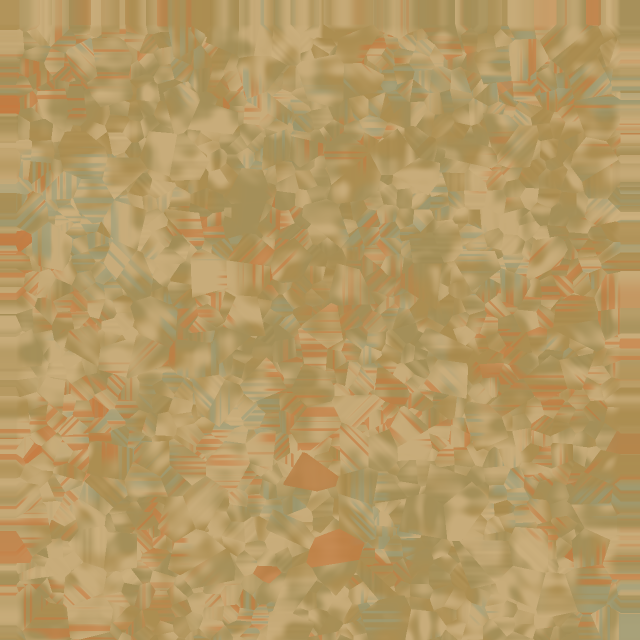
Write a WebGL 2 fragment shader that draws this texture.

```glsl
#version 300 es
precision highp float;

uniform vec2 u_resolution;
out vec4 fragColor;

const vec3 OLIVE = vec3(0.645, 0.562, 0.348);
const vec3 OCHRE = vec3(0.675, 0.555, 0.318);
const vec3 SAND = vec3(0.785, 0.675, 0.478);
const vec3 RUST = vec3(0.775, 0.475, 0.245);
const vec3 SAGE = vec3(0.610, 0.625, 0.490);

// Integer hash giving two values in 0..1
vec2 hash2(vec2 cell, float seed) {
  uvec2 q = uvec2(ivec2(cell) + 4096) * uvec2(1597u, 3571u);
  uint n = (q.x ^ q.y) + uint(seed) * 7919u;
  n = n * 747796405u + 289133645u;
  n = ((n >> ((n >> 28u) + 4u)) ^ n) * 277803737u;
  n = (n >> 22u) ^ n;
  return vec2(n & 65535u, n >> 16u) / 65535.0;
}

float valueNoise(vec2 p, float seed) {
  vec2 i = floor(p);
  vec2 f = fract(p);
  f = f * f * (3.0 - 2.0 * f);
  float low = mix(hash2(i, seed).x, hash2(i + vec2(1, 0), seed).x, f.x);
  float high = mix(hash2(i + vec2(0, 1), seed).x, hash2(i + vec2(1, 1), seed).x, f.x);
  return mix(low, high, f.y);
}

// Nearest scattered site: xy = its lattice cell, zw = offset from the site
vec4 nearestSite(vec2 p, float seed) {
  vec2 base = floor(p);
  vec4 best = vec4(0.0);
  float bestDist = 1e3;
  for (int y = -1; y <= 1; y++) {
    for (int x = -1; x <= 1; x++) {
      vec2 cell = base + vec2(x, y);
      vec2 offset = p - cell - hash2(cell, seed);
      float d = dot(offset, offset);
      if (d < bestDist) {
        bestDist = d;
        best = vec4(cell, offset);
      }
    }
  }
  return best;
}

// Rotation in steps of 45 degrees, mostly horizontal or vertical
vec2 grainAxis(float pick) {
  float turn = pick < 0.42 ? 0.0 : pick < 0.62 ? 2.0 : pick < 0.81 ? 1.0 : 3.0;
  float angle = turn * 0.785398;
  return vec2(cos(angle), sin(angle));
}

vec3 patchwork(vec2 uv) {
  // Clamping draws the border out into straight bands
  vec2 p = clamp(uv, vec2(0.025, 0.0), vec2(0.97, 0.962));

  // Large shards, some broken into smaller ones
  float seed = 11.0;
  float scale = 19.0;
  vec4 site = nearestSite(p * scale, seed);
  if (hash2(site.xy, 3.0).x < 0.55) {
    seed = 23.0;
    scale = 37.0;
    site = nearestSite(p * scale, seed);
  }
  vec2 trait = hash2(site.xy, seed + 1.0);
  vec2 shift = hash2(site.xy, seed + 2.0);
  vec2 rare = hash2(site.xy, seed + 3.0);

  // Coordinates along and across the grain of the shard
  vec2 axis = grainAxis(trait.x);
  vec2 local = site.zw / scale;
  vec2 grain = vec2(dot(local, axis), dot(local, vec2(-axis.y, axis.x)));
  vec2 origin = floor(shift * 900.0);

  // Light and dark from soft blobs, smeared bands and shard tone
  float region = valueNoise(p * 9.0, 31.0);
  float blob = valueNoise(p * 40.0 + shift * 0.9, 32.0);
  float band = valueNoise(grain * vec2(16.0, 72.0) + origin, 33.0);
  float tone = 0.2 * region + 0.36 * blob + 0.26 * band + 0.18 * trait.y;
  float light = smoothstep(0.36, 0.68, tone);

  float hue = valueNoise(p * 24.0 + shift * 1.5, 34.0);
  vec3 color = mix(mix(OLIVE, OCHRE, smoothstep(0.25, 0.75, hue)), SAND, light);

  // Fine streaks of rust and sage, gathered in clusters
  float streak = valueNoise(grain * vec2(9.0, 230.0) + origin, 35.0);
  float rustArea = smoothstep(0.52, 0.74, valueNoise(p * 15.0 + shift * 0.6, 36.0));
  float sageArea = smoothstep(0.57, 0.80, valueNoise(p * 17.0 + shift * 0.6, 37.0));
  color = mix(color, RUST, 0.65 * rustArea * smoothstep(0.57, 0.80, streak));
  color = mix(color, SAGE, 0.65 * sageArea * smoothstep(0.55, 0.25, streak));
  color += 0.035 * (streak - 0.5) * smoothstep(0.35, 0.8, rare.y);

  // Occasional whole shards of rust
  float solid = step(0.984, rare.x) * (0.35 + 0.5 * rare.y);
  return mix(color, RUST, solid);
}

void main() {
  // Four samples smooth the shard edges
  vec3 sum = vec3(0.0);
  for (int i = 0; i < 4; i++) {
    vec2 jitter = vec2(i & 1, i >> 1) * 0.5 - 0.25;
    sum += patchwork((gl_FragCoord.xy + jitter) / u_resolution);
  }
  fragColor = vec4(sum * 0.25, 1.0);
}
```
